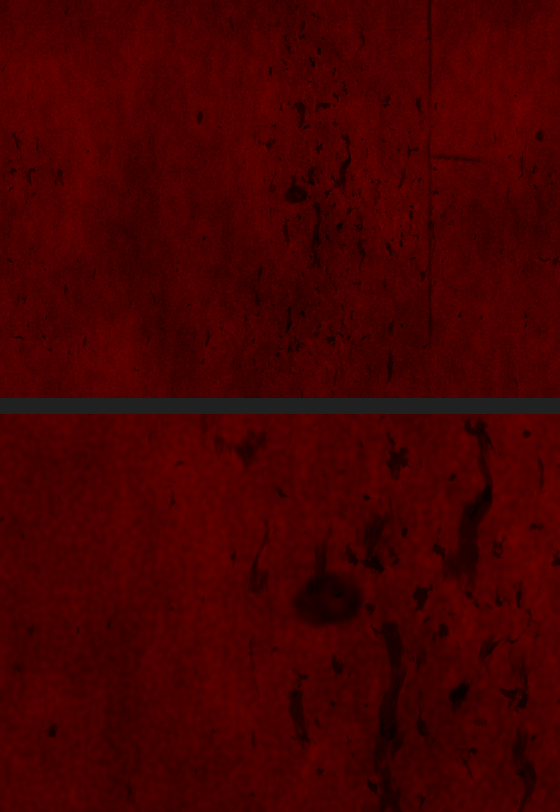
Top, the full canvas; bottom, a detail of the centre.
Reproduce this texture procedurally as a WebGL 2 fragment shader.

```glsl
#version 300 es
precision highp float;
// Worn dark red wall: broad light and shade, vertical stains and fine grain,
// with ragged black flecks gathered in damaged areas, a seam and a knot.
// Everything is built from gradient noise and soft elliptical blobs.

uniform vec2 u_resolution;
out vec4 fragColor;

// Pseudo-random unit vector for a lattice cell
vec2 cellGradient(ivec2 cell) {
    uvec2 q = uvec2(cell) * uvec2(1597334677u, 3812015801u);
    uint h = (q.x ^ q.y) * 1597334677u;
    h = (h ^ (h >> 15)) * 2246822519u;
    h ^= h >> 13;
    float angle = float(h & 65535u) / 65536.0 * 6.28319;
    return vec2(cos(angle), sin(angle));
}

float gradientNoise(vec2 p) {
    ivec2 i = ivec2(floor(p));
    vec2 f = fract(p);
    vec2 u = f * f * f * (f * (f * 6.0 - 15.0) + 10.0);
    float a = dot(cellGradient(i), f);
    float b = dot(cellGradient(i + ivec2(1, 0)), f - vec2(1, 0));
    float c = dot(cellGradient(i + ivec2(0, 1)), f - vec2(0, 1));
    float d = dot(cellGradient(i + ivec2(1, 1)), f - vec2(1, 1));
    return mix(mix(a, b, u.x), mix(c, d, u.x), u.y);
}

float fbm(vec2 p, int octaves) {
    float sum = 0.0, amp = 0.5;
    for (int i = 0; i < octaves; i++) {
        sum += amp * gradientNoise(p);
        p = mat2(1.95, 0.25, -0.25, 1.95) * p + 17.3;
        amp *= 0.55;
    }
    return sum;
}

float blob(vec2 p, vec2 centre, vec2 size) {
    vec2 d = (p - centre) / size;
    return exp(-dot(d, d));
}

// Large areas of light and shade
float broadTone(vec2 p, vec2 edge) {
    float light = 0.050 * blob(p, vec2(0.18, 0.72), vec2(0.25, 0.30))
                + 0.060 * blob(p, vec2(0.33, 0.05), vec2(0.08, 0.12))
                + 0.040 * blob(p, vec2(1.22, 0.75), vec2(0.20, 0.30));
    float shade = 0.050 * blob(p, vec2(0.70, 0.18), vec2(0.45, 0.25))
                + 0.035 * blob(p, vec2(0.30, 0.50), vec2(0.15, 0.20))
                + 0.030 * blob(edge, vec2(0.0, 0.48), vec2(0.14, 0.20))
                + 0.030 * smoothstep(0.85, 1.0, p.y);
    return light - shade;
}

// Where the surface is most broken up, 0 to 1
float damageMask(vec2 p, vec2 edge) {
    float m = blob(p, vec2(0.78, 0.82), vec2(0.13, 0.20))
            + blob(p, vec2(0.84, 0.45), vec2(0.20, 0.22))
            + 0.8 * blob(p, vec2(0.74, 0.14), vec2(0.30, 0.14))
            + 0.6 * blob(p, vec2(1.06, 0.55), vec2(0.10, 0.30))
            + 0.9 * blob(edge, vec2(0.04, 0.56), vec2(0.11, 0.08))
            + 0.9 * blob(edge, vec2(0.04, 0.35), vec2(0.10, 0.03))
            + 0.6 * blob(edge, vec2(0.10, 0.15), vec2(0.09, 0.08));
    return min(m, 1.0);
}

// Ragged spots where the noise rises above a threshold
float flecks(vec2 p, float threshold, int octaves) {
    return smoothstep(threshold, threshold + 0.15, fbm(p, octaves));
}

float softLine(float offset, float width) {
    return exp(-offset * offset / (width * width));
}

// Upright seam with a short crack leaving it to the right
float seam(vec2 p, vec2 joint) {
    float wobble = 0.004 * gradientNoise(p * 12.0);
    float broken = smoothstep(-0.25, 0.25, fbm(p * vec2(30.0, 11.0), 3));
    float upright = softLine(p.x - joint.x + wobble, 0.005) * smoothstep(0.05, 0.2, p.y);
    float run = p.x - joint.x;
    float crack = softLine(p.y - joint.y + 0.12 * run + wobble, 0.006)
                * smoothstep(-0.01, 0.01, run) * smoothstep(0.2, 0.08, run);
    return (upright + crack) * (0.25 + 0.75 * broken);
}

void main() {
    vec2 p = gl_FragCoord.xy / u_resolution.y;
    float aspect = u_resolution.x / u_resolution.y;
    vec2 edge = vec2(min(p.x, aspect - p.x), p.y);
    vec2 warped = p + 0.012 * vec2(gradientNoise(p * 22.0), gradientNoise(p * 22.0 + 41.0));
    float damage = damageMask(warped, edge);

    // Paint: broad tone, upright stains, mottling and grain
    float red = 0.287 + broadTone(p, edge);
    red += 0.14 * fbm(warped * vec2(7.0, 3.5), 5);
    red += 0.11 * fbm(warped * vec2(38.0, 20.0) + 9.0, 4);
    red += 0.07 * gradientNoise(p * vec2(165.0, 140.0));
    red += 0.05 * damage * smoothstep(0.1, 0.4, gradientNoise(warped * vec2(75.0, 45.0)));

    // Dark wear: long streaks, small chips, seam and knot
    float streaks = flecks(warped * vec2(27.0, 10.0) + 5.0, mix(0.27, 0.12, damage), 5);
    float chips = flecks(warped * vec2(48.0, 36.0) + 70.0, mix(0.30, 0.12, damage), 4);
    vec2 knotOffset = (warped - vec2(0.742, 0.51)) / vec2(0.031, 0.026);
    float knot = smoothstep(1.15, 0.75, length(knotOffset))
               * (0.75 + 0.5 * gradientNoise(p * 60.0));
    red *= 1.0 - 0.55 * streaks;
    red *= 1.0 - 0.60 * chips;
    red *= 1.0 - 0.60 * min(seam(p, vec2(1.08, 0.61)), 1.0);
    red *= 1.0 - 0.75 * knot;

    fragColor = vec4(clamp(red, 0.02, 0.46), 0.0, 0.0, 1.0);
}
```
